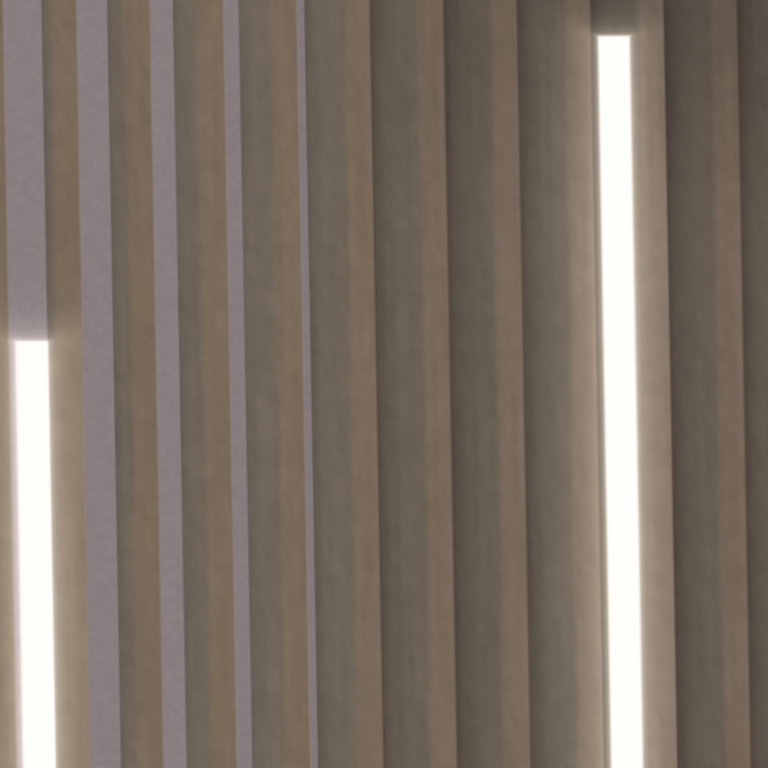
Write a WebGL 1 fragment shader that draws this pattern.

```glsl
precision highp float;
// Leaning vertical wall slats, each with a shaded side and a brown front face.
// Grey gaps between them narrow to the right; every eighth gap holds a lamp.
// Slats repeat with fract, lamps with mod, and value noise adds the wood grain.
uniform vec2 u_resolution;

float hash(vec2 p) {
  vec3 q = fract(vec3(p.xyx) * 0.1031);
  q += dot(q, q.yzx + 33.33);
  return fract((q.x + q.y) * q.z);
}

float noise(vec2 p) {
  vec2 i = floor(p), f = fract(p);
  f = f * f * (3.0 - 2.0 * f);
  return mix(mix(hash(i), hash(i + vec2(1.0, 0.0)), f.x),
             mix(hash(i + vec2(0.0, 1.0)), hash(i + vec2(1.0, 1.0)), f.x), f.y);
}

// Long streaks, a faint cross weave and slanted fibres, centred on zero
float woodGrain(vec2 p) {
  float streaks = noise(vec2(p.x * 13.0, p.y * 7.0)) - 0.5;
  float weave = noise(vec2(p.x * 6.0, p.y * 65.0)) - 0.5;
  float fibres = noise(vec2(p.x * 11.0 + p.y * 40.0, p.y * 35.0 - p.x * 4.0)) - 0.5;
  float speckle = noise(vec2(p.x * 30.0, p.y * 300.0)) - 0.5;
  return 0.05 * streaks + 0.04 * weave + 0.04 * fibres + 0.025 * speckle;
}

void main() {
  vec2 uv = gl_FragCoord.xy / u_resolution;

  // Slat coordinate: whole part numbers the slat, fraction crosses it
  float s = (uv.x - 0.0055 - 0.0182 * (1.0 - uv.y)) / 0.0956;
  float slat = floor(s);
  float f = s - slat;
  float px = 1.0 / (u_resolution.x * 0.0956);
  float soft = max(px, 0.02);

  // Side and front faces
  float closed = smoothstep(3.0, 6.0, slat);
  vec3 side = mix(vec3(0.445, 0.400, 0.355), vec3(0.415, 0.372, 0.328), closed);
  vec3 front = mix(vec3(0.480, 0.415, 0.352), vec3(0.468, 0.405, 0.352), closed);
  vec3 color = mix(side, front, smoothstep(0.57, 0.69, f));

  // Shadow cast by the neighbour on the left, deeper where no gap shows
  float gapWidth = 0.505 - 0.105 * slat;
  float fromEdge = max(f - max(gapWidth, 0.0), 0.0);
  color *= 1.0 - mix(0.10, 0.25, closed) * exp(-fromEdge * mix(9.0, 4.5, closed));
  color *= 1.0 + woodGrain(vec2(s, uv.y));

  // Grey gap, then the right rim blending into whatever follows
  vec3 gap = vec3(0.535, 0.493, 0.500) * (0.98 + 0.04 * noise(uv * 160.0));
  gap *= 1.0 - 0.05 * smoothstep(0.3, 0.0, gapWidth);
  float inGap = (1.0 - smoothstep(-soft, soft, f - gapWidth)) * step(0.0, gapWidth);
  color = mix(color, gap, inGap);
  vec3 nextColor = slat < 3.5 ? gap : vec3(0.325, 0.283, 0.248);
  color = mix(color, nextColor, smoothstep(1.0 - 2.5 * soft, 1.0, f));

  // Dimmer upper right
  color *= 1.0 - 0.14 * smoothstep(0.65, 1.0, uv.y) * smoothstep(0.35, 0.85, uv.x);

  // Lamps: signed offset from the nearest one and height above its top
  float lampIndex = floor((s + 3.707) / 8.0);
  float across = mod(s + 3.707, 8.0) - 4.0;
  float above = (uv.y - 0.555 - 0.398 * lampIndex) / 0.0956;
  vec2 outside = vec2(abs(across) - 0.215, above);
  float away = length(max(outside * vec2(1.0, 2.0), 0.0));

  // Wide glow stops at the slat edge on the right; bloom hugs the tube
  float reach = 1.0 - smoothstep(0.707 - 2.0 * soft, 0.707, across);
  float glow = 0.20 * exp(-away * 2.2) * reach;
  float bloom = 0.24 * exp(-away * 16.0);
  color += vec3(1.0, 0.97, 0.90) * (glow + bloom);

  vec2 lampEdge = smoothstep(vec2(-1.0), vec2(1.0), -outside / max(1.2 * px, 0.03));
  color = mix(color, vec3(0.995, 0.995, 0.985), lampEdge.x * lampEdge.y);

  gl_FragColor = vec4(clamp(color, 0.0, 1.0), 1.0);
}
```
